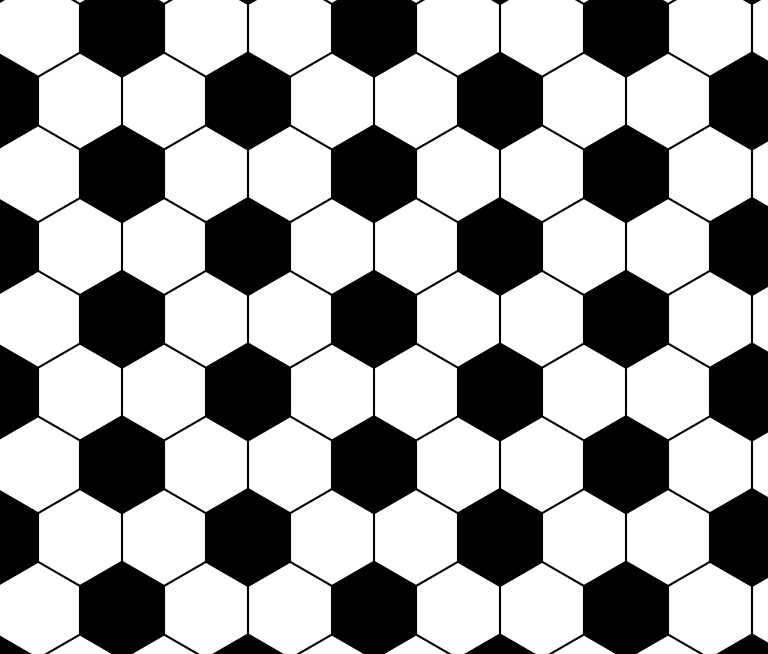
Reproduce this pattern procedurally as a Shadertoy shader.

```glsl
// A flat tiling of pointy-top hexagons, every third one black, the rest white
// with thin black outlines. Each point finds its nearest cell centre, and the
// axial coordinates of that cell decide its colour.

const float ROOT3 = 1.7320508;

// Offset from the nearest hexagon centre; cells are one unit wide.
vec2 hexOffset(vec2 p) {
    vec2 period = vec2(1.0, ROOT3);
    vec2 a = mod(p + 0.5 * period, period) - 0.5 * period;
    vec2 b = mod(p, period) - 0.5 * period;
    return dot(a, a) < dot(b, b) ? a : b;
}

// Distance from a point inside the cell to its border.
float borderDistance(vec2 offset) {
    vec2 q = abs(offset);
    return 0.5 - max(q.x, 0.5 * q.x + 0.5 * ROOT3 * q.y);
}

// Black cells form a lattice that takes every third hexagon along a row.
bool isBlackCell(vec2 centre) {
    float row = round(centre.y / (0.5 * ROOT3));
    float column = round(centre.x - 0.5 * row);
    return mod(column - row + 0.5, 3.0) < 1.0;
}

void mainImage(out vec4 fragColor, in vec2 fragCoord) {
    // Cell units, measured from the black cell nearest the canvas centre
    float cellsAcross = 9.143;
    float pixel = cellsAcross / iResolution.x;
    vec2 p = (fragCoord - 0.5 * iResolution.xy) * pixel + vec2(0.119, -0.092);

    vec2 offset = hexOffset(p);

    // White panels, inset by half the outline width
    float inset = borderDistance(offset) - 0.0125;
    float white = isBlackCell(p - offset) ? 0.0 : clamp(inset / pixel + 0.5, 0.0, 1.0);

    fragColor = vec4(vec3(white), 1.0);
}
```
